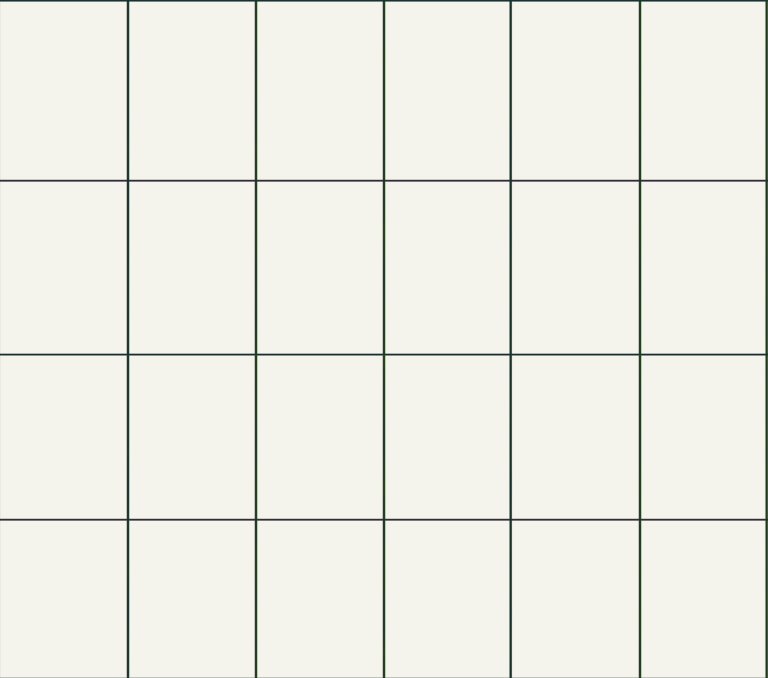
A Shadertoy shader for this pattern:

```glsl
// Warm white wall of upright panes: six columns by four rows of thin dark joints.
// Rows grow shorter from top to bottom; joints are soft-edged distance bands,
// tinted per line and, along the uprights, by wrapping gradient noise.

float slope(float cell, float line) {
    return 2.0 * fract(sin(cell * 12.99 + line * 78.23) * 437.58) - 1.0;
}

// 1D gradient noise that wraps after period cells
float gradientNoise(float p, float period, float line) {
    float i = floor(p), f = fract(p);
    float a = slope(mod(i, period), line) * f;
    float b = slope(mod(i + 1.0, period), line) * (f - 1.0);
    return mix(a, b, f * f * f * (f * (f * 6.0 - 15.0) + 10.0));
}

// Soft coverage of a band, with the edge spread over about one pixel
float band(float dist, float halfWidth, float pixel) {
    return smoothstep(-0.85, 0.85, (halfWidth - dist) / pixel);
}

void mainImage(out vec4 fragColor, in vec2 fragCoord) {
    vec2 uv = fragCoord / iResolution.xy;
    vec2 pixel = 1.0 / iResolution.xy;
    float depth = 1.0 - uv.y;
    vec3 color = vec3(0.962, 0.958, 0.927);

    // Level joints, spaced wider toward the top
    for (int i = 0; i < 4; i++) {
        float row = float(i);
        float center = row / 4.0 + 0.022 * sin(row * 0.7854) + 0.001;
        float dist = abs(fract(depth - center + 0.5) - 0.5);
        vec3 ink = mix(vec3(0.09, 0.17, 0.18), vec3(0.17, 0.14, 0.19), mod(row, 2.0));
        color = mix(color, ink, band(dist, 0.0013, pixel.y));
    }

    // Upright joints on top, a little heavier and greener
    for (int i = 1; i <= 6; i++) {
        float column = float(i);
        // Even joints of the right half sit slightly to the left
        float nudge = 0.0017 * step(3.5, column) * (1.0 - mod(column, 2.0));
        float dist = abs(fract(uv.x - column / 6.0 + nudge + 0.5) - 0.5);
        float olive = 0.15 + 0.55 * step(0.5, abs(mod(column, 3.0) - 1.0));
        olive += 0.5 * gradientNoise(uv.y * 16.0, 16.0, column);
        vec3 ink = mix(vec3(0.09, 0.19, 0.18), vec3(0.14, 0.24, 0.09), clamp(olive, 0.0, 1.0));
        color = mix(color, ink, band(dist, 0.00156, pixel.x));
    }

    fragColor = vec4(color, 1.0);
}
```
